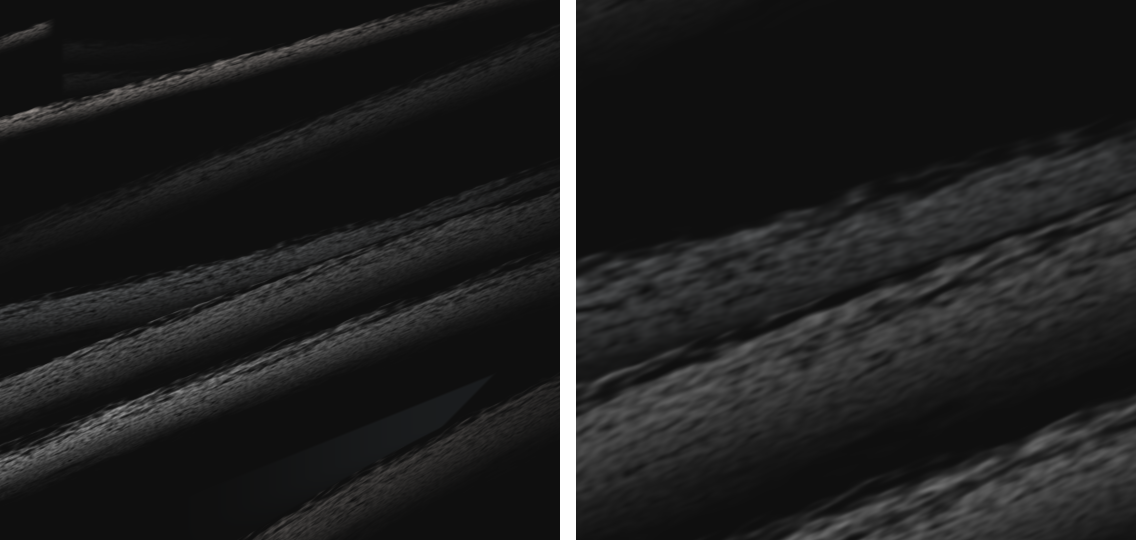
Left, the full canvas; right, a detail of the centre.
This texture is drawn by a Shadertoy shader. Its source:

```glsl
vec2 gradient(vec2 cell) {
    vec3 h = fract(cell.xyx * vec3(0.1031, 0.103, 0.0973));
    h += dot(h, h.yzx + 33.33);
    float angle = 6.2832 * fract((h.x + h.y) * h.z);
    return vec2(cos(angle), sin(angle));
}

float gradientNoise(vec2 p) {
    vec2 i = floor(p), f = p - i;
    vec2 u = f * f * f * (f * (f * 6.0 - 15.0) + 10.0);
    float a = dot(gradient(i), f);
    float b = dot(gradient(i + vec2(1, 0)), f - vec2(1, 0));
    float c = dot(gradient(i + vec2(0, 1)), f - vec2(0, 1));
    float d = dot(gradient(i + vec2(1, 1)), f - vec2(1, 1));
    return mix(mix(a, b, u.x), mix(c, d, u.x), u.y);
}

// Parabola through values at the left, middle and right of the canvas
float curve(vec3 v, float x) {
    return dot(v, vec3((1.0 - x) * (1.0 - 2.0 * x), 4.0 * x * (1.0 - x), x * (2.0 * x - 1.0)));
}

// One fibrous fold, lit below its upper edge and hiding what lies behind
void fold(inout vec3 color, vec2 uv, vec3 edge, float width, float softness, vec3 light, vec3 tint) {
    float below = curve(edge, uv.x) - uv.y;
    float across = below + 0.06 * uv.x;
    float seed = edge.x * 91.0;

    // Long fibres, short ticks and fine grain
    float fibre = gradientNoise(vec2(uv.x * 7.0, across * 85.0) + seed);
    float tick = gradientNoise(vec2(uv.x * 48.0, across * 190.0) + seed);
    float grain = gradientNoise(vec2(uv.x * 120.0, across * 260.0) - seed);

    float depth = below / width + 0.22 * fibre + 0.16 * tick;
    float sheen = smoothstep(0.0, softness, depth) * (1.0 - smoothstep(0.3, 1.05, depth));
    float texture_ = max(0.0, 1.0 + 0.65 * fibre + 0.95 * tick + 0.6 * grain);
    float level = max(0.0, curve(light, uv.x));

    vec3 surface = vec3(0.06) + tint * level * sheen * texture_;
    color = mix(color, surface, smoothstep(-0.002, 0.003, below));
}

void mainImage(out vec4 fragColor, in vec2 fragCoord) {
    vec2 uv = fragCoord / iResolution.xy;
    vec3 warm = vec3(1.04, 0.99, 0.96), neutral = vec3(1.0), cool = vec3(0.98, 1.0, 1.02);
    vec3 color = vec3(0.06);

    // Faint folds in the upper left, parted by a dark upright gap
    vec3 distant = color, stub = color;
    fold(distant, uv, vec3(0.922, 0.945, 0.96), 0.05, 0.5, vec3(0.045, 0.0, 0.0), cool);
    fold(distant, uv, vec3(0.86, 0.885, 0.9), 0.045, 0.4, vec3(0.055, 0.0, 0.0), neutral);
    fold(stub, uv, vec3(0.938, 1.1, 1.26), 0.036, 0.35, vec3(0.2, 0.15, 0.1), warm);
    color = mix(color, distant, smoothstep(0.108, 0.118, uv.x) * (1.0 - smoothstep(0.25, 0.46, uv.x)));
    color = mix(color, stub, 1.0 - smoothstep(0.075, 0.1, uv.x));

    // Main folds, from back to front
    fold(color, uv, vec3(0.787, 0.919, 1.06), 0.05, 0.3, vec3(0.27, 0.21, 0.07), warm);
    fold(color, uv, vec3(0.582, 0.768, 0.96), 0.09, 0.5, vec3(0.03, 0.095, 0.06), neutral);
    fold(color, uv, vec3(0.445, 0.553, 0.71), 0.095, 0.3, vec3(0.14, 0.14, 0.035), cool);
    fold(color, uv, vec3(0.306, 0.491, 0.666), 0.105, 0.22, vec3(0.2, 0.17, 0.08), neutral);
    fold(color, uv, vec3(0.177, 0.369, 0.548), 0.105, 0.38, vec3(0.32, 0.24, 0.08), neutral);

    // Smooth pointed blade
    float bladeTop = 0.309 + (uv.x - 0.885) * 0.415 - uv.y;
    float bladeEnd = 0.885 + (uv.y - 0.309) * 0.95 - uv.x;
    float blade = smoothstep(-0.002, 0.004, bladeTop) * smoothstep(-0.003, 0.005, bladeEnd);
    blade *= smoothstep(0.3, 0.8, uv.x) * (1.0 - smoothstep(0.05, 0.14, bladeTop));
    color += blade * vec3(0.042, 0.05, 0.056);

    // Nearest fold
    fold(color, uv, vec3(-0.285, 0.047, 0.315), 0.13, 0.25, vec3(0.08, 0.125, 0.065), warm);

    fragColor = vec4(color, 1.0);
}
```
